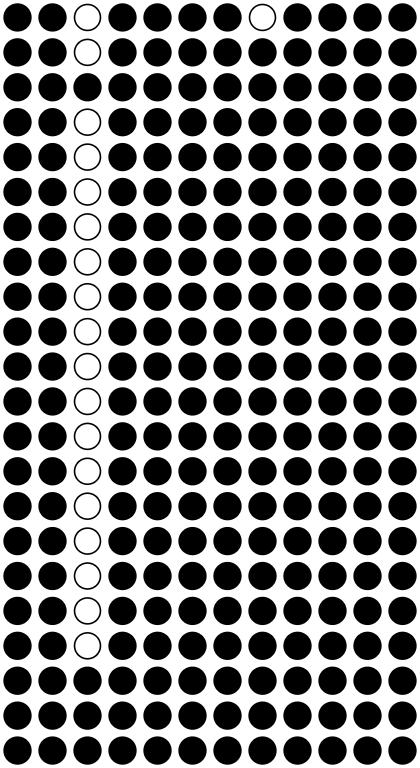
Reproduce this pattern procedurally as a WebGL 2 fragment shader.

```glsl
#version 300 es
precision highp float;

uniform vec2 u_resolution;
out vec4 fragColor;

// Open rings: one long column run with a gap, plus a lone one in the top row
bool isOpen(ivec2 cell) {
    bool columnRun = cell.x == 2 && cell.y >= 3 && cell.y != 19;
    bool lone = cell == ivec2(7, 21);
    return columnRun || lone;
}

// Antialiased coverage of the inside of a distance field
float coverage(float dist, float pixel) {
    return clamp(0.5 - dist / pixel, 0.0, 1.0);
}

void main() {
    // Grid of 12 by 22 cells, counted from the lower left
    vec2 grid = gl_FragCoord.xy / u_resolution * vec2(12.0, 22.0);
    ivec2 cell = ivec2(floor(grid));

    // Position around the cell centre, kept round by the shorter cell side
    vec2 cellSize = u_resolution / vec2(12.0, 22.0);
    float unit = min(cellSize.x, cellSize.y);
    float radius = length((fract(grid) - 0.5) * cellSize / unit);

    // Solid disc or thin ring
    float disc = radius - 0.405;
    float ring = abs(radius - 0.371) - 0.023;
    float ink = coverage(isOpen(cell) ? ring : disc, 1.0 / unit);

    fragColor = vec4(mix(vec3(1.0), vec3(0.0), ink), 1.0);
}
```
